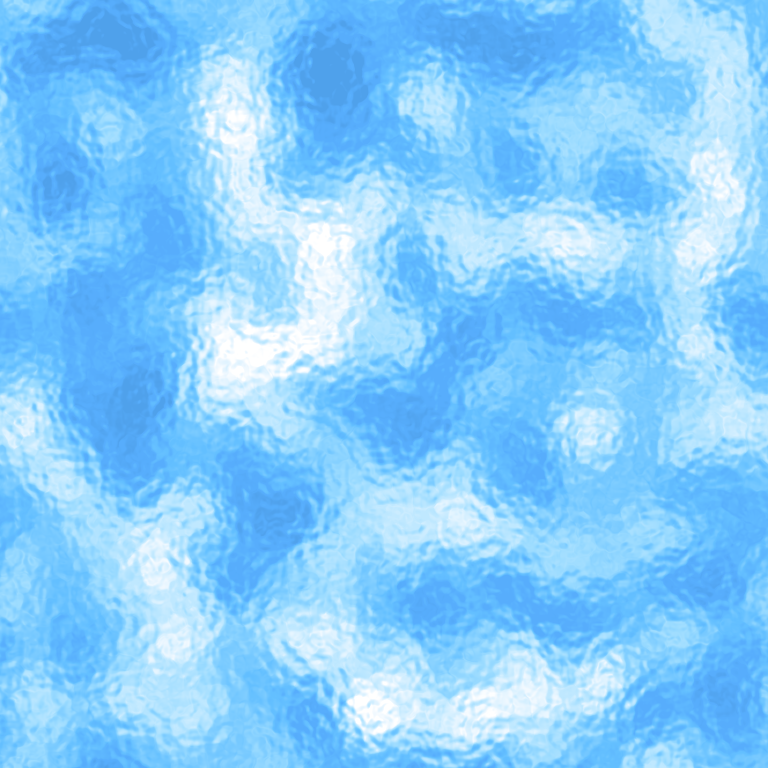
Reproduce this texture procedurally as a Shadertoy shader.

```glsl
// Random unit gradient for a lattice cell
vec2 cellGradient(vec2 cell, float seed) {
    uvec3 k = uvec3(cell, seed);
    uint h = k.x * 1597334673u ^ k.y * 3812015801u ^ (k.z + 1u) * 2798796415u;
    h = (h ^ (h >> 15)) * 2246822519u;
    h = (h ^ (h >> 13)) * 3266489917u;
    h ^= h >> 16;
    float angle = float(h & 65535u) / 65536.0 * 6.28318;
    return vec2(cos(angle), sin(angle));
}

// Gradient noise that wraps after one canvas, scaled to unit deviation
float tileNoise(vec2 uv, float period, float seed) {
    vec2 p = uv * period + vec2(0.37, 0.61) * seed;
    vec2 cell = floor(p);
    vec2 f = p - cell;
    vec2 w = f * f * f * (f * (f * 6.0 - 15.0) + 10.0);
    vec4 corner;
    for (int i = 0; i < 4; i++) {
        vec2 o = vec2(i & 1, i >> 1);
        corner[i] = dot(cellGradient(mod(cell + o, period), seed), f - o);
    }
    vec2 rows = mix(corner.xz, corner.yw, w.x);
    return mix(rows.x, rows.y, w.y) / 0.216;
}

// Soft cloud masses
float clouds(vec2 uv) {
    float sum = tileNoise(uv, 4.0, 3.0) * 0.85
              + tileNoise(uv, 8.0, 8.0)
              + tileNoise(uv, 14.0, 5.0) * 0.38;
    return sum / 1.41 - 0.04;
}

// Height of the rippled glass
float glassHeight(vec2 uv) {
    return tileNoise(uv, 55.0, 11.0) + tileNoise(uv, 104.0, 23.0) * 0.4;
}

// The slope of the glass bends the view
vec2 glassSlope(vec2 uv) {
    vec2 e = vec2(0.0016, 0.0);
    return vec2(glassHeight(uv + e.xy) - glassHeight(uv - e.xy),
                glassHeight(uv + e.yx) - glassHeight(uv - e.yx));
}

// Deep blue through pale blue to white
vec3 skyRamp(float level) {
    vec3 color = vec3(0.31, 0.63, 0.92);
    color = mix(color, vec3(0.34, 0.68, 0.99), smoothstep(-2.3, -1.4, level));
    color = mix(color, vec3(0.39, 0.75, 1.0), clamp((level + 1.3) / 0.65, 0.0, 1.0));
    color = mix(color, vec3(0.49, 0.80, 1.0), clamp((level + 0.6) / 0.6, 0.0, 1.0));
    color = mix(color, vec3(0.61, 0.86, 1.0), clamp(level / 0.5, 0.0, 1.0));
    color = mix(color, vec3(0.75, 0.91, 1.0), clamp((level - 0.5) / 0.6, 0.0, 1.0));
    color = mix(color, vec3(0.93, 0.97, 1.0), clamp((level - 1.15) / 0.6, 0.0, 1.0));
    return mix(color, vec3(1.0), smoothstep(1.7, 2.05, level));
}

void mainImage(out vec4 fragColor, in vec2 fragCoord) {
    vec2 uv = fragCoord / iResolution.xy;
    vec2 slope = glassSlope(uv);
    float level = clouds(uv + slope * 0.0195);

    // Faint mottling inside the flat areas
    level += tileNoise(uv + slope * 0.008, 88.0, 31.0) * 0.06;

    fragColor = vec4(skyRamp(level), 1.0);
}
```
